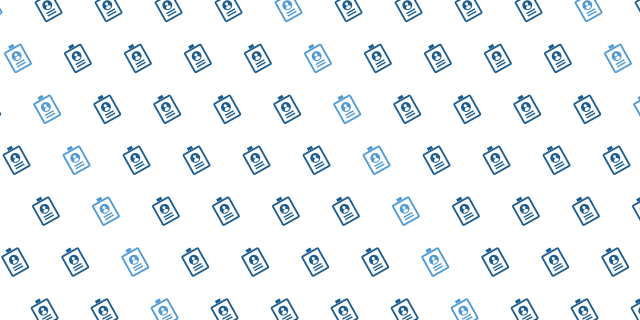
Write a Shadertoy shader that draws this pattern.

```glsl
// Tilted ID badges on a white ground, laid out on a sheared lattice.
// Each badge is a union of signed distances; every fifth lattice column
// is a lighter blue, which forms diagonal streaks down the canvas.

// Lengths are in units of 1/384 of the canvas height.
const float UNITS_TALL = 384.0;
const vec2  ANCHOR = vec2(346.3, 9.0);    // one light badge, from the top left
const vec2  PITCH = vec2(72.0, 61.1);     // column and row spacing
const float ROW_SHIFT = 35.2;             // sideways step per row
const float LIGHT_EVERY = 5.0;
const float TILT = 0.51;                  // radians, counterclockwise

const vec2  CARD_HALF = vec2(10.9, 13.3); // to the middle of the outline
const float CARD_ROUND = 1.2;
const float STROKE = 2.2;
const vec2  CLIP_POS = vec2(0.0, 16.3);
const vec2  CLIP_HALF = vec2(3.2, 1.9);
const vec2  PORTRAIT_POS = vec2(0.0, 3.2);
const float PORTRAIT_RADIUS = 5.9;
const float PORTRAIT_RIM = 1.2;
const vec2  TEXT_HALF = vec2(5.8, 0.85);
const float TEXT_TOP = -5.2;
const float TEXT_STEP = 3.3;

const vec3 PAPER = vec3(1.0);
const vec3 DARK_BLUE = vec3(0.11, 0.36, 0.56);
const vec3 LIGHT_BLUE = vec3(0.31, 0.60, 0.83);

float roundedBox(vec2 p, vec2 halfSize, float radius) {
    vec2 q = abs(p) - halfSize + radius;
    return length(max(q, 0.0)) + min(max(q.x, q.y), 0.0) - radius;
}

float disc(vec2 p, float radius) {
    return length(p) - radius;
}

// Solid disc with a head and shoulders cut out of it
float portrait(vec2 p) {
    float head = disc(p - vec2(0.0, 1.7), 1.8);
    float shoulders = max(disc(p + vec2(0.0, 3.5), 3.0),
                          disc(p, PORTRAIT_RADIUS - PORTRAIT_RIM));
    return max(disc(p, PORTRAIT_RADIUS), -min(head, shoulders));
}

float badge(vec2 p) {
    float d = abs(roundedBox(p, CARD_HALF, CARD_ROUND)) - 0.5 * STROKE;
    d = min(d, roundedBox(p - CLIP_POS, CLIP_HALF, 0.5));
    d = min(d, portrait(p - PORTRAIT_POS));
    for (int i = 0; i < 2; i++) {
        vec2 bar = vec2(0.0, TEXT_TOP - TEXT_STEP * float(i));
        d = min(d, roundedBox(p - bar, TEXT_HALF, 0.2));
    }
    return d;
}

void mainImage(out vec4 fragColor, in vec2 fragCoord) {
    float pixel = UNITS_TALL / iResolution.y;
    vec2 p = vec2(fragCoord.x, iResolution.y - fragCoord.y) * pixel - ANCHOR;

    // Nearest badge: pick the row, undo its shift, then pick the column
    float row = floor(p.y / PITCH.y + 0.5);
    p -= row * vec2(ROW_SHIFT, PITCH.y);
    float column = floor(p.x / PITCH.x + 0.5);
    p.x -= column * PITCH.x;

    // Badge axes, with y pointing up
    p.y = -p.y;
    float c = cos(TILT);
    float s = sin(TILT);
    p = vec2(c * p.x + s * p.y, c * p.y - s * p.x);

    // Ink coverage over one pixel
    float ink = clamp(0.5 - badge(p) / pixel, 0.0, 1.0);
    bool isLight = mod(column + 0.5, LIGHT_EVERY) < 1.0;
    vec3 blue = isLight ? LIGHT_BLUE : DARK_BLUE;
    fragColor = vec4(mix(PAPER, blue, ink), 1.0);
}
```
